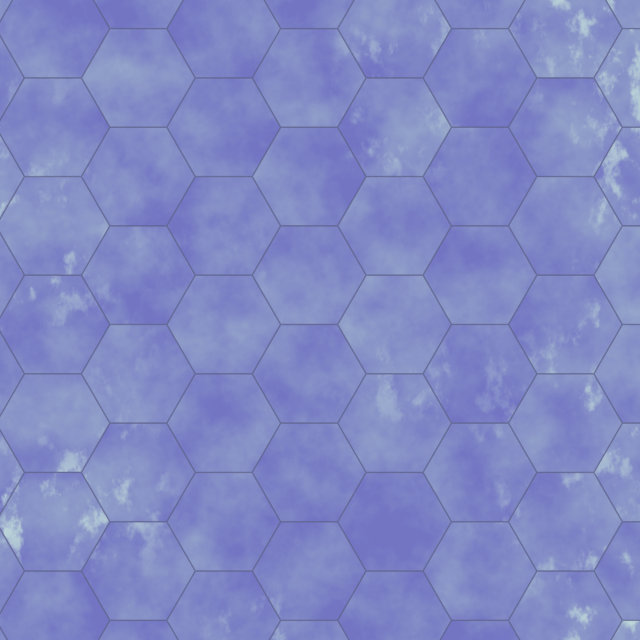
A WebGL 1 fragment shader for this pattern:

```glsl
precision highp float;

uniform vec2 u_resolution;

// Hexagon layout, in canvas units
const float TILE_HEIGHT = 0.1541;
const float COLUMN_STEP = TILE_HEIGHT * 0.8660254;
const vec2 FIRST_CENTRE = vec2(0.0827, 0.1848);
const float JOINT_HALF_WIDTH = 0.0010;
const float JOINT_STRENGTH = 0.72;

// Glaze variation
const float CLOUD_SCALE = 13.0;
const float CLOUD_CONTRAST = 1.75;
const float BASE_TONE = 0.38;
const float TILE_VARIATION = 0.22;
const float EDGE_FADE = 0.24;
const vec2 FLECK_SCALE = vec2(27.0, 20.0);
const float FLECK_STRENGTH = 0.85;

const vec3 DEEP_BLUE = vec3(0.450, 0.460, 0.765);
const vec3 PALE_BLUE = vec3(0.570, 0.630, 0.790);
const vec3 FROST = vec3(0.780, 0.890, 0.860);
const vec3 JOINT = vec3(0.365, 0.385, 0.540);

float hash(vec2 p) {
  p = fract(p * vec2(0.1031, 0.1137));
  p += dot(p, p.yx + 33.33);
  return fract((p.x + p.y) * p.x * 17.31);
}

float valueNoise(vec2 p) {
  vec2 i = floor(p);
  vec2 f = fract(p);
  f = f * f * (3.0 - 2.0 * f);
  float low = mix(hash(i), hash(i + vec2(1.0, 0.0)), f.x);
  float high = mix(hash(i + vec2(0.0, 1.0)), hash(i + vec2(1.0, 1.0)), f.x);
  return mix(low, high, f.y);
}

float fbm(vec2 p) {
  float sum = 0.0;
  float weight = 0.5;
  float total = 0.0;
  for (int i = 0; i < 5; i++) {
    sum += weight * valueNoise(p);
    total += weight;
    weight *= 0.6;
    p = mat2(1.6, 1.2, -1.2, 1.6) * p + 17.3;
  }
  return sum / total;
}

// Returns the tile index in xy and the distance to its border in z
vec3 hexTile(vec2 p) {
  vec2 period = vec2(2.0 * COLUMN_STEP, TILE_HEIGHT);
  vec2 q = (p - FIRST_CENTRE) / period;
  vec2 evenId = floor(q + 0.5);
  vec2 oddId = floor(q) + 0.5;
  vec2 evenLocal = (q - evenId) * period;
  vec2 oddLocal = (q - oddId) * period;
  bool isEven = dot(evenLocal, evenLocal) < dot(oddLocal, oddLocal);
  vec2 id = isEven ? evenId : oddId;
  vec2 local = abs(isEven ? evenLocal : oddLocal);
  float reach = max(local.y, dot(local, vec2(0.8660254, 0.5)));
  return vec3(id * 2.0, 0.5 * TILE_HEIGHT - reach);
}

void main() {
  vec2 p = gl_FragCoord.xy / u_resolution.y;
  float pixel = 1.0 / u_resolution.y;
  vec3 tile = hexTile(p);

  // Each tile samples its own part of the cloudy glaze
  float tileSeed = hash(tile.xy + 51.0);
  vec2 shift = 40.0 * vec2(tileSeed, hash(tile.xy + 87.0)) + 60.0;
  float clouds = fbm(p * CLOUD_SCALE + shift);
  float broad = valueNoise(p * 5.0 + 23.0);

  // Wear grows toward the right side and a little toward the left
  float rightWear = smoothstep(0.5, 1.0, p.x);
  float leftWear = 1.0 - smoothstep(0.0, 0.35, p.x);
  float wear = rightWear + 0.4 * leftWear;

  float tone = BASE_TONE + CLOUD_CONTRAST * (clouds - 0.5)
    + TILE_VARIATION * (tileSeed - 0.5)
    + 0.2 * (broad - 0.5) + EDGE_FADE * wear;
  vec3 color = mix(DEEP_BLUE, PALE_BLUE, clamp(tone, 0.0, 1.25));

  // Frosty flecks gather in worn patches
  float patches = smoothstep(0.45, 1.15, broad + 0.6 * wear);
  float flecks = smoothstep(0.56, 0.80, fbm(p * FLECK_SCALE + shift.yx));
  color = mix(color, FROST, FLECK_STRENGTH * flecks * patches);

  // Thin joints between tiles
  float joint = 1.0 - smoothstep(JOINT_HALF_WIDTH - 0.5 * pixel,
    JOINT_HALF_WIDTH + 0.7 * pixel, tile.z);
  color = mix(color, JOINT, JOINT_STRENGTH * joint);

  gl_FragColor = vec4(color, 1.0);
}
```
